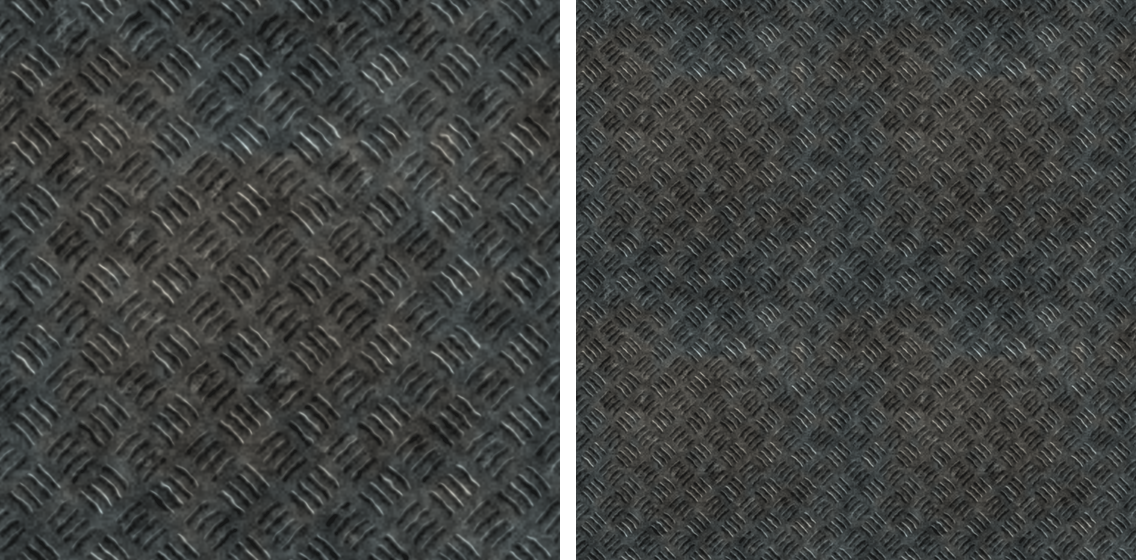
Left: one tile. Right: repeated 2 by 2.
Reproduce this texture procedurally as a Shadertoy shader.

```glsl
// Worn steel tread plate: an 8 by 8 lattice of four-bar groups, with a second
// lattice turned a quarter and set half a cell off. Each bar is a tapered ridge
// with a lit crest and a shaded flank; wrapping value noise adds grime and wear.

float hash(vec2 cell, float seed) {
    uvec3 v = uvec3(ivec3(vec3(cell, seed))) * uvec3(1597u, 3571u, 7919u);
    uint h = (v.x ^ (v.y << 7) ^ v.z) * 747796405u + 289133u;
    h = ((h >> ((h >> 28) + 4u)) ^ h) * 277803737u;
    h = (h >> 15) ^ h;
    return float(h & 65535u) / 65535.0;
}

// Value noise on a grid of whole periods, so that it wraps at the edges
float noise(vec2 uv, vec2 period, float seed) {
    vec2 p = uv * period, i = floor(p), f = fract(p);
    f = f * f * (3.0 - 2.0 * f);
    vec2 lo = mod(i, period), hi = mod(i + 1.0, period);
    return mix(mix(hash(lo, seed), hash(vec2(hi.x, lo.y), seed), f.x),
               mix(hash(vec2(lo.x, hi.y), seed), hash(hi, seed), f.x), f.y);
}

// Crest light (x), flank shade (y) and group coverage (z) of one lattice
vec3 barGroups(vec2 p, vec2 centre, vec2 across, float seed) {
    vec2 id = mod(floor(p - centre + 0.5), 8.0);
    vec2 q = fract(p - centre + 0.5) - 0.5;
    float a = dot(q, vec2(across.y, -across.x));
    float b = dot(q, across);
    vec2 relief = vec2(0.0);
    for (int i = 0; i < 4; i++) {
        float n = float(i);
        float wear = hash(id, seed + n);
        float shift = (hash(id, seed + n + 10.0) - 0.5) * 0.03;
        float bulge = 1.0 - pow((a - shift) / 0.255, 2.0);
        float taper = smoothstep(0.0, 0.45, bulge);
        float d = b - (n - 1.5) * 0.177 - 0.022 * bulge;
        float crest = exp(-pow((d - 0.012) / 0.019, 2.0));
        float flank = exp(-pow((d + 0.045) / 0.036, 2.0));
        relief += taper * vec2(crest * mix(0.55, 1.2, wear), flank * mix(1.1, 0.75, wear));
    }
    float cover = smoothstep(0.4, 0.22, abs(b)) * smoothstep(0.34, 0.18, abs(a));
    return vec3(relief, cover);
}

void mainImage(out vec4 fragColor, in vec2 fragCoord) {
    vec2 uv = fragCoord / iResolution.xy;

    // Grime from broad clouds down to grain
    float cloud = noise(uv, vec2(4.0), 31.0);
    float blotch = noise(uv, vec2(27.0), 32.0);
    float speck = noise(uv, vec2(84.0), 33.0);
    float grain = noise(uv, vec2(190.0), 34.0);
    float shade = 0.264 + 0.07 * (cloud - 0.5) + 0.09 * (blotch - 0.5)
                + 0.10 * (speck - 0.5) + 0.08 * (grain - 0.5);

    // Bars, slightly roughened along their edges
    vec2 rough = vec2(noise(uv, vec2(70.0), 35.0), noise(uv, vec2(70.0), 36.0)) - 0.5;
    vec2 p = uv * 8.0 + 0.035 * rough;
    vec3 lit = barGroups(p, vec2(0.5, 0.0), vec2(0.7071, 0.7071), 50.0);
    vec3 dim = barGroups(p, vec2(0.0, 0.5), vec2(-0.7071, 0.7071), 80.0);

    // Bars facing the light shine; the others stay dull and patchy
    float scuff = mix(0.45, 1.3, speck) * mix(0.75, 1.2, blotch);
    shade += 0.27 * lit.x * scuff - 0.125 * lit.y - 0.012 * lit.z;
    shade += 0.10 * dim.x * scuff - 0.12 * dim.y - 0.015 * dim.z;

    // Rubbed patches, mostly on the dull groups
    float rub = smoothstep(0.62, 0.95, noise(uv, vec2(46.0), 37.0));
    shade += rub * (0.03 + 0.07 * dim.z) * mix(0.4, 1.4, grain);

    // Cool steel drifting into warm dust
    float dust = 0.65 * noise(uv, vec2(5.0), 38.0) + 0.35 * noise(uv, vec2(24.0), 39.0);
    vec3 tint = mix(vec3(0.92, 1.01, 1.02), vec3(1.02, 1.0, 0.94), smoothstep(0.2, 0.8, dust));
    fragColor = vec4(max(shade, 0.09) * tint, 1.0);
}
```
